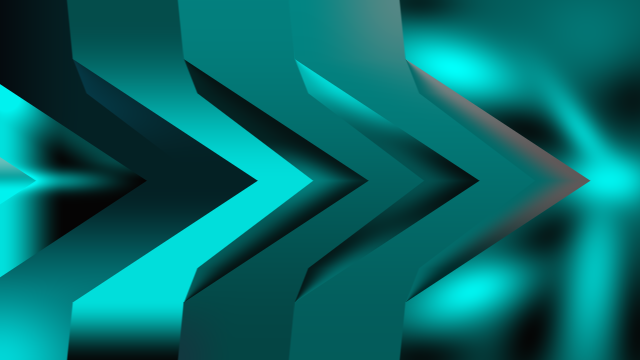
A Shadertoy shader for this background:

```glsl
// Nested teal arrowheads pointing right over a field of soft cyan and black glows.

vec3 teal(float b) { return vec3(0.02 * (1.0 - b), b, b * 0.985); }

// Soft rotated elliptical spot, 1 at its centre
float spot(vec2 p, vec2 centre, vec2 radius, float angle) {
    float c = cos(angle), s = sin(angle);
    vec2 q = mat2(c, -s, s, c) * (p - centre) / radius;
    return exp(-dot(q, q));
}

// Blurred light and shadow behind the arrows
vec3 backdrop(vec2 p) {
    float b = 0.36;
    b = mix(b, 0.03, spot(p, vec2(1.45, 0.65), vec2(0.17, 0.07), -0.35));
    b = mix(b, 0.06, spot(p, vec2(1.75, 0.73), vec2(0.12, 0.13), -0.6));
    b = mix(b, 0.46, spot(p, vec2(1.63, 0.91), vec2(0.16, 0.13), 0.0));
    b = mix(b, 0.12, spot(p, vec2(1.16, 0.99), vec2(0.12, 0.06), 0.0));
    b = mix(b, 1.00, spot(p, vec2(1.26, 0.81), vec2(0.19, 0.085), -0.25));
    b = mix(b, 0.04, spot(p, vec2(1.52, 0.33), vec2(0.20, 0.07), 0.55));
    b = mix(b, 0.01, spot(p, vec2(1.48, 0.08), vec2(0.09, 0.20), -0.35));
    b = mix(b, 0.04, spot(p, vec2(1.17, 0.01), vec2(0.16, 0.08), 0.0));
    b = mix(b, 0.03, spot(p, vec2(1.77, 0.08), vec2(0.08, 0.22), 0.0));
    b = mix(b, 0.95, spot(p, vec2(1.31, 0.19), vec2(0.17, 0.08), 0.35));
    b = mix(b, 0.76, spot(p, vec2(1.65, 0.24), vec2(0.075, 0.25), -0.12));
    b = mix(b, 0.78, spot(p, vec2(1.62, 0.63), vec2(0.18, 0.045), -0.95));
    b = mix(b, 0.95, spot(p, vec2(1.69, 0.50), vec2(0.13, 0.07), 0.0));
    return teal(b);
}

// Flat panel of one arrow: s = height above the axis, d = distance behind its edge
vec3 panel(int i, float x, float s, float d) {
    float up = smoothstep(-0.5, 0.5, s);
    if (i == 5) {
        float haze = smoothstep(0.12, 0.5, s) * smoothstep(0.28, 0.0, d);
        return mix(teal(mix(0.36, 0.52, up)), vec3(0.33, 0.53, 0.52), haze);
    }
    if (i == 4) {
        float dusk = smoothstep(-0.3, -0.5, s) * smoothstep(0.15, 0.32, d);
        return mix(teal(mix(0.27, 0.50, up)), vec3(0.07, 0.22, 0.25), dusk);
    }
    if (i == 3) {
        float b = mix(0.84, 0.27, smoothstep(0.0, 0.45, s));
        return teal(b * smoothstep(-0.51, -0.33, s) + 0.03);
    }
    if (i == 2) {
        float b = mix(0.13, 0.46, smoothstep(-0.02, -0.32, s));
        b *= mix(1.0, smoothstep(-0.15, 0.25, x), smoothstep(0.0, 0.2, s));
        b = mix(b, 0.84, smoothstep(-0.24, -0.5, s) * smoothstep(0.32, 0.0, x));
        return teal(b) + vec3(0.0, 0.0, 0.015);
    }
    if (i == 1) {
        float b = mix(0.88, 0.015, smoothstep(0.0, 0.18, x));
        b += 0.27 * smoothstep(0.16, 0.0, d) * smoothstep(0.0, 0.06, s);
        b += 0.60 * exp(-s * s / 0.0008) * smoothstep(0.41, 0.12, x);
        return teal(min(b, 0.95));
    }
    return mix(teal(mix(0.95, 0.62, smoothstep(-0.03, 0.02, s))),
               vec3(0.40, 0.75, 0.73), smoothstep(0.0, 0.06, s));
}

// Bevel along the arrow edge: u runs from its inner line (0) to its outer line (1)
vec3 bevel(int i, float s, float u, vec3 base) {
    float a = abs(s);
    if (i == 5) {
        vec3 rim = mix(vec3(0.0, 0.17, 0.17), vec3(0.37, 0.35, 0.35), smoothstep(-0.26, 0.0, s));
        rim = mix(rim, vec3(0.47, 0.53, 0.53), smoothstep(0.05, 0.33, s));
        return mix(teal(0.42), rim, smoothstep(0.0, 0.9, u));
    }
    if (i == 4) {
        float shoulder = smoothstep(0.03, 0.27, a);
        float rim = mix(0.07, s > 0.0 ? 0.85 : 0.42, shoulder);
        float core = s > 0.0 ? 0.32 + 0.38 * smoothstep(0.1, 0.3, s)
                             : 0.32 - 0.22 * smoothstep(0.0, 0.2, a);
        return teal(mix(core, rim, smoothstep(0.0, 1.0, u)));
    }
    if (i == 3) {
        float core = mix(0.50, s > 0.0 ? 0.14 : 0.36, smoothstep(0.0, 0.12, a));
        return teal(mix(core, 0.08 + 0.06 * exp(-a * 30.0), smoothstep(0.0, 1.0, u)));
    }
    if (i == 2) {
        float sheen = smoothstep(0.05, 0.24, s) * (1.0 - 0.5 * u);
        return mix(base, vec3(0.02, 0.22, 0.27), sheen);
    }
    return base;
}

void mainImage(out vec4 fragColor, in vec2 fragCoord) {
    vec2 p = fragCoord / iResolution.y;
    float s = p.y - 0.498, a = abs(s);
    float blur = 1.2 / iResolution.y;
    vec3 color = backdrop(p);

    // Arrows overlap from right to left
    for (int i = 5; i >= 0; i--) {
        float tip = 0.1 + 0.308 * float(i);
        float outer = tip - 1.52 * min(a, 0.338) - 0.1 * max(a - 0.338, 0.0);
        float inner = tip - 0.154 - 1.324 * min(a, 0.243) - 0.39 * clamp(a - 0.243, 0.0, 0.095);
        float u = clamp((p.x - inner) / max(outer - inner, 0.001), 0.0, 1.0);

        vec3 face = panel(i, p.x, s, outer - p.x);
        face = mix(face, bevel(i, s, u, face), smoothstep(-blur, blur, p.x - inner));
        color = mix(color, face, smoothstep(-blur, blur, outer - p.x));
    }
    fragColor = vec4(color, 1.0);
}
```
